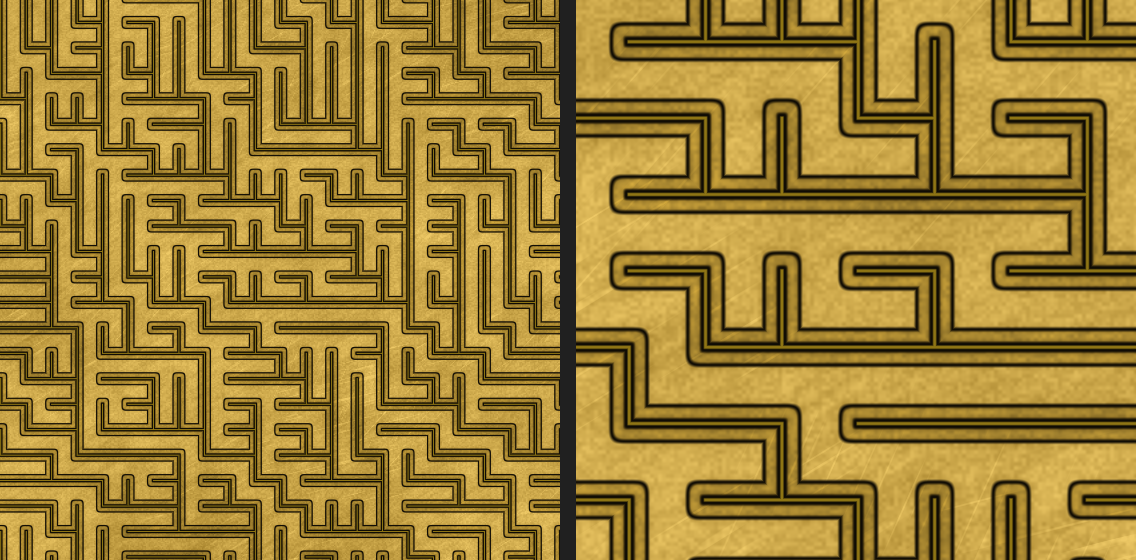
Left, the full canvas; right, a detail of the centre.
This pattern is drawn by a Shadertoy shader. Its source:

```glsl
const float CELLS = 22.0;
const vec3 PALE_GOLD = vec3(0.91, 0.765, 0.38);
const vec3 DEEP_GOLD = vec3(0.66, 0.52, 0.18);
const vec3 BRONZE = vec3(0.655, 0.525, 0.19);
const vec3 DARK_BRONZE = vec3(0.47, 0.365, 0.11);
const vec3 GROOVE = vec3(0.06, 0.045, 0.015);
const vec3 CORE = vec3(0.56, 0.46, 0.08);

float hash(vec2 p) {
    return fract(sin(dot(p, vec2(127.1, 311.7))) * 43758.5453);
}

float noise(vec2 p) {
    vec2 i = floor(p), f = fract(p);
    f = f * f * (3.0 - 2.0 * f);
    float low = mix(hash(i), hash(i + vec2(1, 0)), f.x);
    float high = mix(hash(i + vec2(0, 1)), hash(i + vec2(1, 1)), f.x);
    return mix(low, high, f.y);
}

float fbm(vec2 p) {
    float sum = 0.0, amp = 0.5;
    for (int i = 0; i < 5; i++) {
        sum += amp * noise(p);
        p = p * 2.03 + 17.3;
        amp *= 0.5;
    }
    return sum;
}

vec2 rotate(vec2 p, float a) {
    float c = cos(a), s = sin(a);
    return vec2(c * p.x + s * p.y, c * p.y - s * p.x);
}

// Distance to a unit segment, with corners between square and round
float segmentDistance(vec2 p, vec2 dir) {
    vec2 q = abs(p - dir * clamp(dot(p, dir), 0.0, 1.0));
    q *= q;
    return sqrt(sqrt(dot(q, q)));
}

// Binary tree maze: every node grows one wall, to the right or down
float mazeDistance(vec2 p) {
    vec2 cell = floor(p);
    float d = 1.0;
    for (int y = 0; y < 2; y++) {
        for (int x = 0; x < 2; x++) {
            vec2 node = cell + vec2(x, y);
            vec2 id = mod(node, CELLS);
            vec2 dir = hash(id + 3.7) < 0.5 ? vec2(1, 0) : vec2(0, -1);
            d = min(d, segmentDistance(p - node, dir));
        }
    }
    return d;
}

// Soft stripe around the given distance
float stripe(float d, float centre, float halfWidth, float soft) {
    return 1.0 - smoothstep(halfWidth - 0.5 * soft, halfWidth + 0.5 * soft, abs(d - centre));
}

// Fine hairlines in several directions, broken into patches
float scratches(vec2 uv) {
    float sum = 0.0;
    for (int i = 0; i < 4; i++) {
        float k = float(i);
        vec2 q = rotate(uv, 0.25 + 0.3 * k) + k * 3.1;
        float hair = smoothstep(0.78, 0.95, noise(q * vec2(14.0, 330.0)));
        sum += hair * smoothstep(0.5, 0.75, noise(q * 6.0 + 40.0));
    }
    return sum;
}

void mainImage(out vec4 fragColor, in vec2 fragCoord) {
    vec2 uv = fragCoord / iResolution.y;
    float px = CELLS / iResolution.y;
    float soft = max(px, 0.05);
    float d = mazeDistance(uv * CELLS - vec2(0.03, 0.12));

    // Worn metal: cloudy patches, blotches, brushing, grain and scratches
    float cloud = fbm(uv * 3.2 + 5.0) - 0.48;
    float blotch = fbm(uv * 24.0 + 9.0) - 0.48;
    float brushed = noise(rotate(uv, 0.55) * vec2(35.0, 190.0)) - 0.5;
    float grain = noise(uv * 420.0) - 0.5;
    float wear = 0.85 * cloud + 0.5 * blotch + 0.24 * brushed + 0.42 * grain + 0.3 * scratches(uv);

    // Raised gold corridors, slightly dimmer beside the walls
    float rise = smoothstep(0.24, 0.38, d);
    vec3 gold = mix(DEEP_GOLD, PALE_GOLD, clamp(0.36 + 0.16 * rise + wear, 0.0, 1.1));

    // Bronze wall bands, dark toward both rims
    float rim = clamp(abs(d - 0.145) / 0.085, 0.0, 1.0);
    vec3 band = mix(BRONZE, DARK_BRONZE, rim * rim) * (1.0 + 0.45 * wear);
    vec3 col = mix(band, gold, smoothstep(-0.5, 0.5, (d - 0.235) / px));

    // Outer outline, inner groove and the bright thread inside it
    col = mix(col, GROOVE, stripe(d, 0.234, 0.023, soft));
    col = mix(col, GROOVE, stripe(d, 0.0, 0.068, soft));
    col = mix(col, CORE, stripe(d, 0.0, 0.021, max(px, 0.03)));

    fragColor = vec4(col, 1.0);
}
```
